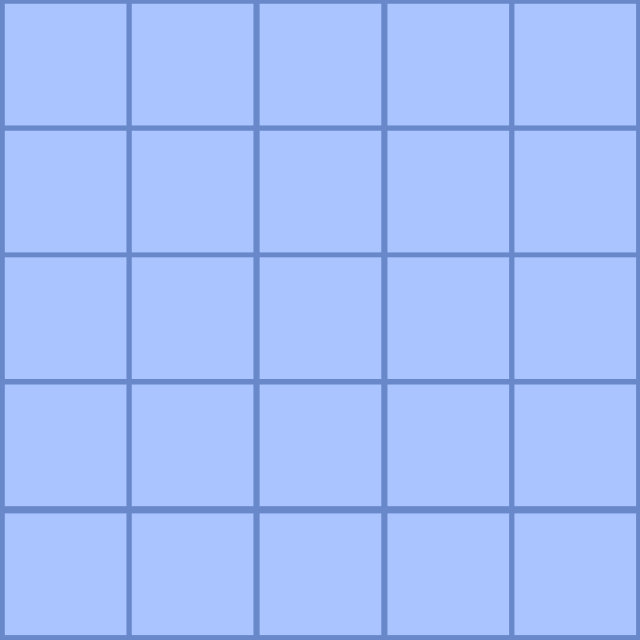
Reproduce this pattern procedurally as a Shadertoy shader.

```glsl
// Five by five flat square tiles separated by darker joints.
// Each axis is split into cells; a cubic drift nudges every row and column,
// so the joints differ slightly in width while all tiles keep one size.

#define TILE_COUNT 5.0
#define TILE_SIDE 0.1901
#define TILE_COLOR vec3(0.667, 0.769, 1.0)
#define JOINT_COLOR vec3(0.412, 0.533, 0.792)
// Cubic drift of the tile centres (x: columns, y: rows), in canvas units
#define DRIFT_SHIFT vec2(0.0007, 0.0029)
#define DRIFT_LINEAR vec2(0.0, -0.0020)
#define DRIFT_SQUARE vec2(0.0, -0.0005)
#define DRIFT_CUBE vec2(-0.00023, 0.00027)

// Offset of a tile centre from the even grid; t counts from the middle tile
vec2 centreDrift(vec2 t) {
    return DRIFT_SHIFT + t * (DRIFT_LINEAR + t * (DRIFT_SQUARE + t * DRIFT_CUBE));
}

// Antialiased coverage of the tile that owns this point
float tileCoverage(vec2 uv, vec2 pixel) {
    vec2 cell = floor(uv * TILE_COUNT);
    vec2 centre = (cell + 0.5) / TILE_COUNT;
    centre += centreDrift(cell - 0.5 * (TILE_COUNT - 1.0));

    vec2 edgeDistance = abs(uv - centre) - 0.5 * TILE_SIDE;
    vec2 inside = clamp(0.5 - edgeDistance / pixel, 0.0, 1.0);
    return inside.x * inside.y;
}

void mainImage(out vec4 fragColor, in vec2 fragCoord) {
    vec2 pixel = 1.0 / iResolution.xy;
    float tile = tileCoverage(fragCoord * pixel, pixel);
    fragColor = vec4(mix(JOINT_COLOR, TILE_COLOR, tile), 1.0);
}
```
